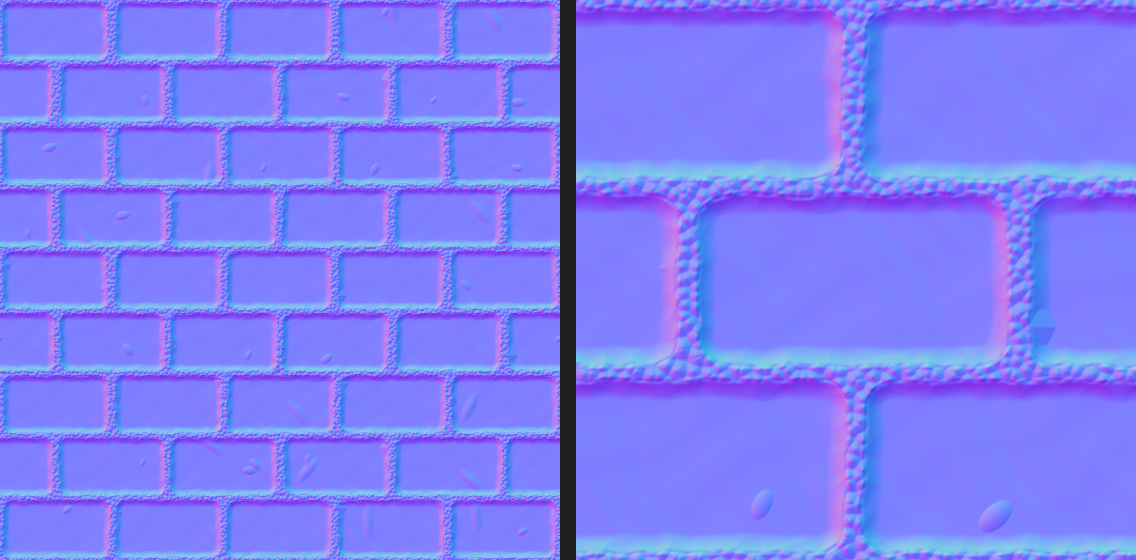
Left: the whole. Right: its middle third, enlarged.
This texture map is drawn by a three.js fragment shader. Its source:

```glsl
// Tangent-space normal map of a worn brick wall in running bond, green pointing down.
varying vec2 vUv;

const vec2 GRID = vec2(5.0, 9.0);          // bricks across, courses up
const vec2 HALF_BRICK = vec2(0.0968, 0.0532);
const float CORNER = 0.018;
const float BEVEL_WIDTH = 0.012;
const float BEVEL_HEIGHT = 0.0055;
const float GRAIN_CELLS = 150.0;
const float STEP = 0.0009;                 // slope sampling distance

float hash(vec2 p, float seed) {
  return fract(sin(dot(p, vec2(127.1, 311.7)) + seed * 74.7) * 43758.547);
}

// Random value from -1 to 1
float signedHash(vec2 p, float seed) {
  return hash(p, seed) * 2.0 - 1.0;
}

// Distance to the nearest scattered point; cells wrap after one period
float cellular(vec2 p, float period, float seed) {
  vec2 base = floor(p);
  float nearest = 2.0;
  for (int j = -1; j <= 1; j++) {
    for (int i = -1; i <= 1; i++) {
      vec2 cell = base + vec2(float(i), float(j));
      vec2 key = mod(cell, period);
      vec2 point = cell + vec2(hash(key, seed), hash(key, seed + 1.0));
      nearest = min(nearest, length(p - point));
    }
  }
  return nearest;
}

// Warped layered sines, roughly -1 to 1
float waves(vec2 p, float phase) {
  p += 0.6 * sin(p.yx * 0.7 + phase);
  return 0.5 * sin(p.x + 0.6 * p.y + phase)
       + 0.3 * sin(1.7 * p.y - 0.9 * p.x + phase * 2.3)
       + 0.2 * sin(2.9 * p.x + 2.1 * p.y + phase * 3.1);
}

float roundedBox(vec2 p, vec2 halfSize, float radius) {
  vec2 q = abs(p) - halfSize + radius;
  return length(max(q, 0.0)) + min(max(q.x, q.y), 0.0) - radius;
}

// Depth of an elliptical hollow, 1 at its centre
float hollow(vec2 p, vec2 radii, float angle, float softness) {
  float c = cos(angle);
  float s = sin(angle);
  vec2 q = vec2(c * p.x + s * p.y, c * p.y - s * p.x) / radii;
  return pow(max(1.0 - dot(q, q), 0.0), softness);
}

// Sloping plane broken off one side of a brick
float facet(vec2 p, float side, float halfWidth, vec2 id) {
  float seed = 20.0 + side * 5.0;
  float inward = halfWidth - side * p.x;
  float along = p.y - 0.045 * signedHash(id, seed);
  float base = mix(0.0005, 0.009, hash(id, seed + 1.0));
  return base + 0.32 * (inward + 0.42 * abs(along));
}

// Pits and gouges on the face of a brick
float dents(vec2 p, vec2 id) {
  float depth = 0.0;
  for (int i = 0; i < 2; i++) {
    float seed = 40.0 + float(i) * 10.0;
    vec2 spread = vec2(signedHash(id, seed), signedHash(id, seed + 1.0));
    float size = mix(0.65, 1.1, hash(id, seed + 2.0));
    float pit = hollow(p - spread * vec2(0.075, 0.036), vec2(0.0125, 0.007) * size,
                       signedHash(id, seed + 3.0) * 1.6, 1.0);
    depth += pit * 0.0014 * size * step(hash(id, seed + 4.0), 0.2);
  }
  vec2 place = vec2(signedHash(id, 70.0), signedHash(id, 71.0)) * vec2(0.08, 0.045);
  float gouge = hollow(p - place, vec2(0.032, 0.0105), 1.5 + signedHash(id, 72.0), 1.6);
  return depth + gouge * 0.0016 * step(hash(id, 73.0), 0.32);
}

float wallHeight(vec2 uv) {
  // Brick cell, with every second course shifted by half a brick
  vec2 grid = uv * GRID;
  grid.x += 0.5 * mod(floor(grid.y), 2.0);
  vec2 id = mod(floor(grid), GRID);
  vec2 p = (fract(grid) - 0.5) / GRID;
  float phase = hash(id, 1.0) * 40.0;

  // Uneven outline: size, lean, ripples and small chips
  vec2 halfSize = HALF_BRICK - vec2(0.0025, 0.0006) * hash(id, 2.0);
  vec2 q = p - vec2(0.0022, 0.0005) * signedHash(id, 3.0);
  q.x += 0.03 * signedHash(id, 4.0) * p.y;
  float rough = 0.0009 * (1.0 + waves(p * 110.0, phase))
              + 0.0022 * cellular(p * 55.0 + phase, 512.0, 5.0);
  float inside = -roundedBox(q, halfSize, CORNER) - rough + 0.001;

  // Bevelled, slightly pillowed face
  float rise = clamp(inside / BEVEL_WIDTH, 0.0, 1.0);
  float bevel = 1.0 - (1.0 - rise) * (1.0 - rise);
  vec2 bulge = 1.0 - pow(abs(q) / halfSize, vec2(6.0));
  float face = BEVEL_HEIGHT * bevel + 0.0012 * rise * max(bulge.x, 0.0) * max(bulge.y, 0.0);
  face = min(face, facet(q, -1.0, halfSize.x, id));
  face = min(face, facet(q, 1.0, halfSize.x, id));
  face += rise * (0.00035 * waves(p * 75.0, phase + 9.0) - dents(p, id));

  // Grainy mortar
  float grain = 0.0022 * cellular(uv * GRAIN_CELLS, GRAIN_CELLS, 8.0);
  return max(face, 0.0) + grain * (1.0 - smoothstep(0.0, 0.003, inside));
}

void main() {
  vec2 dx = vec2(STEP, 0.0);
  vec2 dy = vec2(0.0, STEP);
  float slopeX = (wallHeight(vUv + dx) - wallHeight(vUv - dx)) / (2.0 * STEP);
  float slopeY = (wallHeight(vUv + dy) - wallHeight(vUv - dy)) / (2.0 * STEP);
  vec3 normal = normalize(vec3(-slopeX, slopeY, 1.0));
  gl_FragColor = vec4(normal * 0.5 + 0.5, 1.0);
}
```
